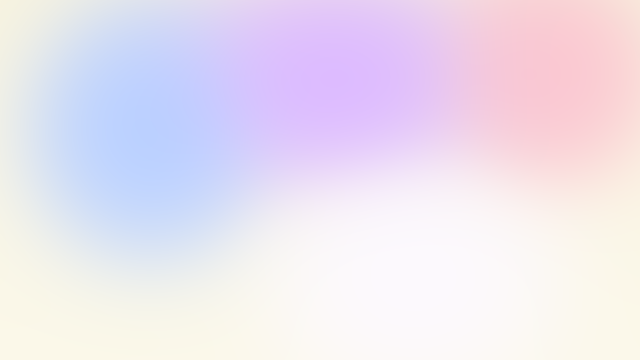
This background is drawn by a Shadertoy shader. Its source:

```glsl
// Soft elliptical falloff around a centre
float glow(vec2 p, vec2 center, vec2 radius) {
    vec2 d = (p - center) / radius;
    return exp(-dot(d, d));
}

// Adds a colour to the weighted sum; the weight is kept in w
void blend(inout vec4 sum, vec3 color, float weight) {
    sum += vec4(color, 1.0) * weight;
}

void mainImage(out vec4 fragColor, in vec2 fragCoord) {
    vec2 uv = fragCoord / iResolution.xy;
    vec2 p = vec2(uv.x * 16.0 / 9.0, uv.y);

    // Cream ground, a little deeper towards the top
    vec3 cream = mix(vec3(0.985, 0.973, 0.915), vec3(0.972, 0.955, 0.875), uv.y);
    vec4 sum = vec4(cream, 1.0) * 0.3;

    // Pastel glows, overdriven to stay vivid once mixed with the ground
    vec3 blue = vec3(0.655, 0.78, 1.04);
    vec3 violet = vec3(0.835, 0.665, 1.035);
    vec3 pink = vec3(0.985, 0.735, 0.80);
    vec3 white = vec3(0.99, 0.98, 1.02);
    blend(sum, blue, glow(p, vec2(0.42, 0.64), vec2(0.24, 0.255)));
    blend(sum, violet, glow(p, vec2(0.93, 0.77), vec2(0.33, 0.22)));
    blend(sum, pink, glow(p, vec2(1.51, 0.79), vec2(0.22, 0.22)));
    blend(sum, white, glow(p, vec2(1.15, 0.25), vec2(0.30, 0.25)));

    fragColor = vec4(clamp(sum.rgb / sum.w, 0.0, 1.0), 1.0);
}
```
